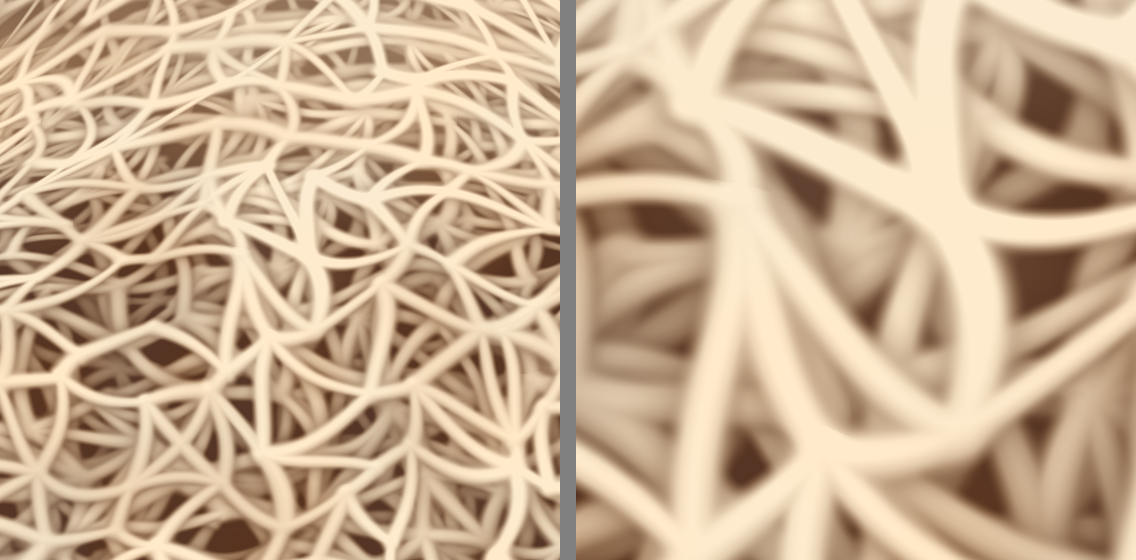
Left, the full canvas; right, a detail of the centre.
Write a WebGL 2 fragment shader that draws this texture.

```glsl
#version 300 es
precision highp float;

uniform vec2 u_resolution;
out vec4 fragColor;

float hash(vec2 p) {
    return fract(sin(dot(p, vec2(127.1, 311.7))) * 43758.5453);
}

float noise(vec2 p) {
    vec2 i = floor(p), f = fract(p);
    f = f * f * (3.0 - 2.0 * f);
    return mix(mix(hash(i), hash(i + vec2(1, 0)), f.x),
               mix(hash(i + vec2(0, 1)), hash(i + vec2(1, 1)), f.x), f.y);
}

// Jittered grid point: position in xy, relative height in z
vec3 node(vec2 cell, float seed) {
    vec2 k = cell + seed * 17.3;
    return vec3(cell + 0.08 + 0.84 * vec2(hash(k), hash(k + 5.7)), hash(k + 9.2));
}

// Bent, tapering strand: weight, weighted light tilt, weighted height
vec3 strand(vec2 p, vec3 a, vec3 b, float radius, float rnd) {
    vec2 ab = b.xy - a.xy;
    float t = clamp(dot(p - a.xy, ab) / dot(ab, ab), 0.0, 1.0);
    vec2 bend = vec2(-ab.y, ab.x) * (rnd - 0.5) * 0.9 * t * (1.0 - t);
    float r = radius * mix(1.1, 0.65 + 0.7 * fract(rnd * 7.0), t);
    vec2 off = (p - a.xy - ab * t - bend) / r;
    float w = exp(-4.5 * length(off));
    return w * vec3(1.0, dot(off, vec2(-0.45, 0.89)), mix(a.z, b.z, t));
}

// Web of strands: distance in radii, light tilt, height
vec3 web(vec2 p, float seed, float crowd) {
    vec3 sum = vec3(1e-30, 0.0, 0.0);
    vec2 base = floor(p);
    float across = 0.098 * (1.0 + 0.6 * crowd);
    float upright = 0.112 * (1.0 - 0.35 * crowd);
    for (int j = -1; j <= 1; j++) {
        for (int i = -1; i <= 1; i++) {
            vec2 cell = base + vec2(i, j);
            vec3 a = node(cell, seed);
            float r1 = hash(cell + seed * 3.1 + 21.0);
            float r2 = hash(cell + seed * 3.1 + 43.0);
            float r3 = hash(cell + seed * 3.1 + 65.0);
            float lean = r1 < 0.5 ? -1.0 : 1.0;
            if (r1 < 0.9) sum += strand(p, a, node(cell + vec2(1, 0), seed), across, r1);
            if (r2 < 0.8) sum += strand(p, a, node(cell + vec2(0, 1), seed), upright, r2);
            if (r3 < 0.45) sum += strand(p, a, node(cell + vec2(lean, 1), seed), upright, r3 * 2.2);
        }
    }
    return vec3(max(-log(sum.x) / 4.5, 0.0), sum.yz / sum.x);
}

void main() {
    vec2 uv = gl_FragCoord.xy / u_resolution.y;
    float crowd = smoothstep(0.45, 0.95, uv.y);

    // Rows arch like a dome and crowd together towards the top
    float rise = max(uv.y - 0.45, 0.0);
    vec2 dome = uv;
    dome.y += 0.95 * rise * rise;
    dome.y += 1.2 * pow(uv.x - 0.6, 2.0) * smoothstep(0.4, 0.95, uv.y);

    float hollow = noise(uv * 5.5 + 1.0);
    float tone = 0.14 * noise(uv * 14.0);

    // Webs from the deepest to the nearest
    for (int k = 0; k < 4; k++) {
        float depth = float(k);
        float angle = 0.2 * sin(depth * 2.4 + 0.6);
        vec2 p = mat2(cos(angle), sin(angle), -sin(angle), cos(angle)) * dome;
        p = p * (8.9 - 0.4 * depth) + depth * 3.7;
        p += 0.11 * sin(p.yx * 2.3 + depth * 1.9);

        vec3 s = web(p, depth + 1.0, crowd);
        float roundness = exp(-0.9 * s.x * s.x);
        float lit = 0.3 + 0.15 * depth - 0.017 * depth * depth;
        lit += 0.34 * roundness + 0.12 * clamp(s.y, -1.0, 1.0) + 0.16 * (s.z - 0.5);
        lit -= 0.28 * (hollow - 0.3) * (1.0 - depth / 3.5);

        // Soft shadow on what lies below, then the strand itself
        tone *= 1.0 - 0.34 * exp(-0.9 * max(s.x - 1.0, 0.0));
        tone = mix(tone, lit, 1.0 - smoothstep(0.5, 1.5, s.x));
    }

    // Shallow gaps at the top, broad patches of light
    tone = mix(tone, 0.42 + 0.57 * tone, 0.8 * crowd);
    tone += 0.12 * (noise(uv * 4.0 + 3.0) - 0.5);
    tone = clamp(1.15 * tone - 0.06, 0.0, 1.02);

    vec3 color = mix(vec3(0.335, 0.205, 0.14), vec3(0.985, 0.905, 0.785),
                     pow(vec3(tone), vec3(1.0, 1.07, 1.18)));
    color += vec3(0.012, -0.004, -0.02) * (noise(uv * 9.0 + 8.0) - 0.5) * 2.0;
    fragColor = vec4(color, 1.0);
}
```
